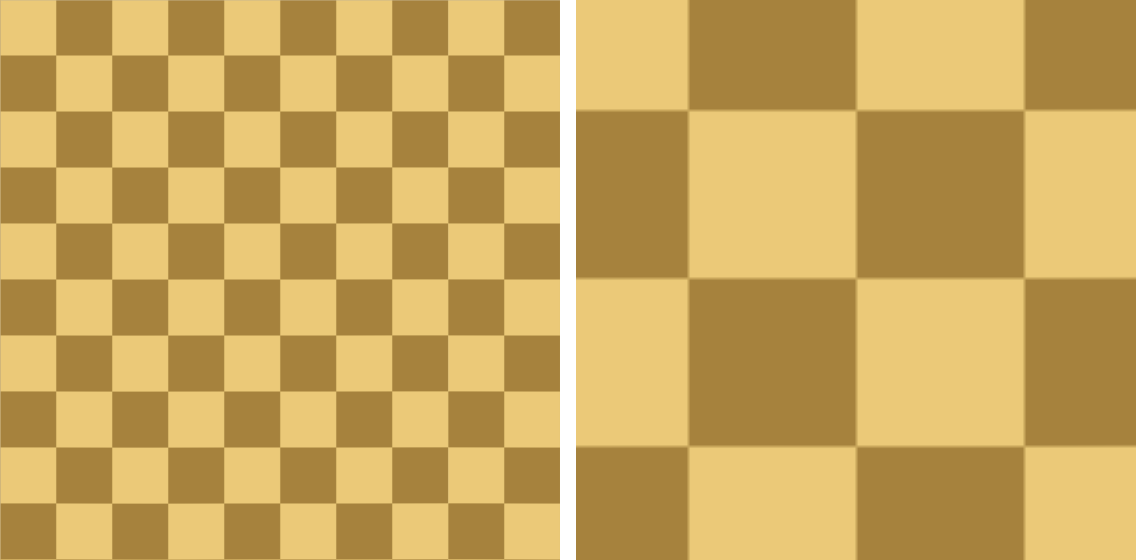
Left: the whole. Right: its middle third, enlarged.
Write a WebGL 1 fragment shader that draws this pattern.

```glsl
precision mediump float;

uniform vec2 u_resolution;

// Square wave per axis, -1 on even cells and +1 on odd ones, with soft edges
vec2 softSquareWave(vec2 p, vec2 softness) {
  vec2 side = 2.0 * mod(floor(p), 2.0) - 1.0;
  vec2 edgeDistance = 0.5 - abs(fract(p) - 0.5);
  return side * clamp(edgeDistance / softness, 0.0, 1.0);
}

// Slight misregistration of the row edges, changing slowly across the board
float rowDrift(vec2 uv) {
  float sway = 0.6 * sin(uv.x * 7.0 + 2.6) + 0.4 * sin(uv.x * 17.0 + uv.y * 3.0);
  return 0.004 * sway * (1.0 - uv.y);
}

void main() {
  vec2 uv = gl_FragCoord.xy / u_resolution;

  // Ten by ten cells, nudged up by a hair
  vec2 cell = uv * 10.0 - vec2(0.003, 0.009 + rowDrift(uv));
  vec2 softness = max(vec2(0.012), 7.0 / u_resolution);
  vec2 wave = softSquareWave(cell, softness);
  float light = 0.5 - 0.5 * wave.x * wave.y;

  vec3 color = mix(vec3(0.65, 0.51, 0.24), vec3(0.92, 0.79, 0.47), light);

  // Faint pale seam beside the eighth column edge
  float seam = 1.0 - smoothstep(0.0, 0.02, abs(cell.x - 8.005));
  color = mix(color, vec3(0.93, 0.83, 0.58), 0.35 * seam * light);

  // Greyed rim on the left and top borders
  float rimDistance = min(uv.x, 1.0 - uv.y);
  float rim = 1.0 - smoothstep(0.0005, 0.0025, rimDistance);
  color = mix(color, vec3(0.78, 0.71, 0.56), 0.5 * rim);

  gl_FragColor = vec4(color, 1.0);
}
```
